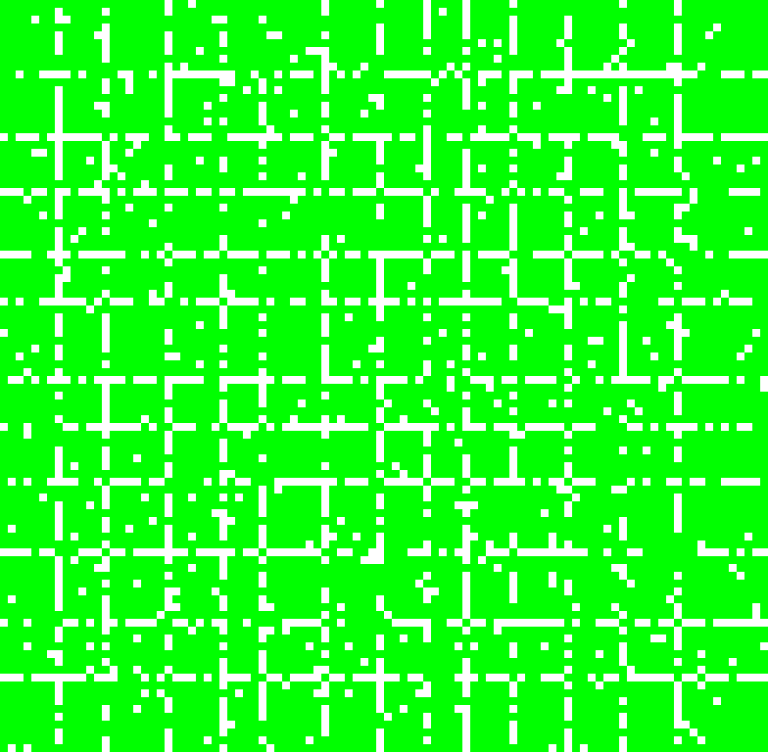
Reproduce this pattern procedurally as a WebGL 1 fragment shader.

```glsl
precision highp float;

uniform vec2 u_resolution;

#define GRID vec2(98.0, 96.0)       // cells across and down
#define LINE_COUNT vec2(13.0, 11.0) // vertical and horizontal lines
#define LINE_PITCH vec2(6.42, 7.7)  // mean spacing in cells
#define LINE_FILL vec2(0.60, 0.70)  // share of lit cells on a line
#define LINE_JITTER 1.6             // largest shift of a line in cells
#define FIRST_LINE 8.0
#define SPECK_SHARE 0.038
#define GROUND_COLOR vec3(0.0, 1.0, 0.0)
#define INK_COLOR vec3(1.0)

float hash(vec2 p) {
    vec3 q = fract(vec3(p.xyx) * 0.1031);
    q += dot(q, q.yzx + 33.33);
    return fract((q.x + q.y) * q.z);
}

// 1 when the cell index lies on one of the unevenly spaced lines
float onLine(float index, float count, float pitch, float seed) {
    float hit = 0.0;
    for (int i = 0; i < 16; i++) {
        float k = float(i);
        float shift = LINE_JITTER * (2.0 * hash(vec2(k + 3.0, seed)) - 1.0);
        float position = floor(FIRST_LINE + k * pitch + shift + 0.5);
        if (k < count && position == index) hit = 1.0;
    }
    return hit;
}

// Broken lines cancel where they cross; loose specks flip single cells
float cellInk(vec2 cell) {
    float column = onLine(cell.x, LINE_COUNT.x, LINE_PITCH.x, 17.0);
    float row = onLine(cell.y, LINE_COUNT.y, LINE_PITCH.y, 41.0);
    column *= step(hash(cell + 131.0), LINE_FILL.x);
    row *= step(hash(cell + 257.0), LINE_FILL.y);
    float speck = step(hash(cell + 389.0), SPECK_SHARE);
    return abs(abs(column - row) - speck);
}

void main() {
    vec2 uv = gl_FragCoord.xy / u_resolution;
    vec2 position = vec2(uv.x, 1.0 - uv.y) * GRID;

    // Exact box coverage of the pixel over the four nearest cells
    vec2 pixel = GRID / u_resolution;
    vec2 corner = position + 0.5 * pixel;
    vec2 high = floor(corner);
    vec2 low = high - 1.0;
    vec2 cover = clamp((corner - high) / pixel, 0.0, 1.0);

    float upper = mix(cellInk(low), cellInk(vec2(high.x, low.y)), cover.x);
    float lower = mix(cellInk(vec2(low.x, high.y)), cellInk(high), cover.x);
    float ink = mix(upper, lower, cover.y);

    gl_FragColor = vec4(mix(GROUND_COLOR, INK_COLOR, ink), 1.0);
}
```
